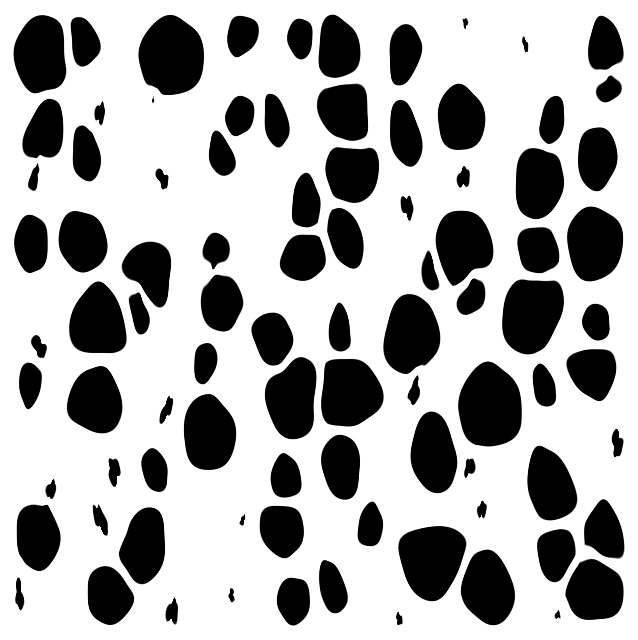
Write a WebGL 1 fragment shader that draws this pattern.

```glsl
precision highp float;
// Tileable scatter of upright, pebble-like black grains on white.

uniform vec2 u_resolution;

const vec2 GRID = vec2(10.0, 9.0);      // whole cells per tile, one grain each
const vec3 PAPER = vec3(1.0);
const vec3 INK = vec3(0.0);
const float JITTER = 0.62;              // grain offset, in cells
const float MARGIN = 0.024;             // clear border of the tile
const float GAP = 0.012;                // least space between grains
const float CORNER = 0.008;             // rounding where grains are cut
const float SPECK_SHARE = 0.18;         // share of tiny fragments

float hash(vec2 id, float seed) {
  return fract(sin(dot(id, vec2(12.99, 78.23)) + seed * 37.72) * 4375.85);
}

float smoothMax(float a, float b, float k) {
  float h = max(k - abs(a - b), 0.0) / k;
  return max(a, b) + h * h * k * 0.25;
}

vec2 rotate(vec2 v, float angle) {
  float c = cos(angle), s = sin(angle);
  return vec2(c * v.x - s * v.y, s * v.x + c * v.y);
}

// Layered sines that make an outline uneven; the result is near 1.
float wobble(float angle, float amount, float phase) {
  return 1.0 + amount * (sin(2.0 * angle + phase)
                       + 0.8 * sin(3.0 * angle + phase * 2.3)
                       + 0.5 * sin(5.0 * angle + phase * 3.7));
}

// Approximate signed distance to a tapered, uneven ellipse.
float grainDistance(vec2 q, vec2 radii, float taper, float amount, float phase) {
  q.x *= 1.0 + taper * clamp(q.y / radii.y, -1.4, 1.4);
  vec2 unit = q / radii + 1e-4;
  float reach = length(unit);
  float outline = wobble(atan(unit.y, unit.x), amount, phase);
  return (reach / outline - 1.0) * reach / length(unit / radii);
}

// Half-widths of a grain: large ones are rounder, specks are thin.
vec2 grainRadii(vec2 id, float speck) {
  float growth = pow(hash(id, 1.0), 1.5);
  float size = mix(mix(0.024, 0.058, growth),
                   mix(0.005, 0.014, hash(id, 2.0)), speck);
  float slim = mix(1.15, mix(2.6, 1.4, growth), hash(id, 3.0));
  float aspect = slim * (1.0 + 0.5 * speck);
  return size * vec2(inversesqrt(aspect), sqrt(aspect));
}

// Distance from p to the grain that belongs to one wrapped cell.
float cellGrain(vec2 p, vec2 id) {
  float speck = step(hash(id, 4.0), SPECK_SHARE);
  vec2 radii = grainRadii(id, speck);
  vec2 offset = vec2(hash(id, 5.0), hash(id, 6.0)) - 0.5;
  offset.y += 0.4 * (mod(id.x, 2.0) - 0.5);
  vec2 center = (id + 0.5 + JITTER * offset) / GRID;
  center = clamp(center, radii + MARGIN, 1.0 - radii - MARGIN);

  vec2 toGrain = p - center;
  toGrain -= floor(toGrain + 0.5);
  float tilt = 0.55 * (hash(id, 7.0) - 0.5);
  float taper = 0.7 * (hash(id, 8.0) - 0.5);
  float amount = mix(0.045, 0.2, speck);
  return grainDistance(rotate(toGrain, tilt), radii, taper, amount,
                       6.2832 * hash(id, 9.0));
}

// Cellular field: nearest grain, cut back where a neighbour is close.
float grainField(vec2 p) {
  vec2 home = floor(p * GRID);
  float nearest = 1.0, second = 1.0;
  for (int j = -2; j <= 2; j++) {
    for (int i = -2; i <= 2; i++) {
      float d = cellGrain(p, mod(home + vec2(float(i), float(j)), GRID));
      second = min(second, max(nearest, d));
      nearest = min(nearest, d);
    }
  }
  return smoothMax(nearest, 0.5 * (nearest - second + GAP), CORNER);
}

void main() {
  vec2 p = gl_FragCoord.xy / u_resolution;
  float edge = 0.6 / min(u_resolution.x, u_resolution.y);
  float paper = smoothstep(-edge, edge, grainField(p));
  gl_FragColor = vec4(mix(INK, PAPER, paper), 1.0);
}
```
